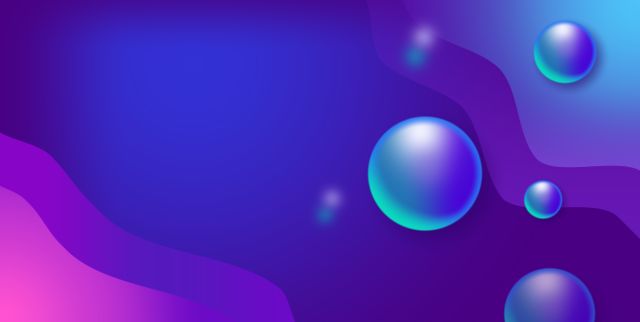
This background is drawn by a Shadertoy shader. Its source:

```glsl
// Glossy spheres and soft blurred orbs over violet wave layers on a blue glow.

#define DEEP_PURPLE vec3(0.285, 0.0, 0.51)
#define GLOW_BLUE vec3(0.20, 0.19, 0.83)
#define HOT_PINK vec3(1.0, 0.32, 0.82)
#define MAGENTA vec3(0.75, 0.20, 0.82)
#define VIOLET vec3(0.42, 0.04, 0.78)
#define SKY_CYAN vec3(0.30, 0.76, 0.97)
#define ORB_TEAL vec3(0.03, 0.90, 0.76)
#define ORB_BLUE vec3(0.15, 0.47, 0.96)
#define SHADOW_STRENGTH 0.6

// Spheres: centre, radius, opacity
const vec4 SPHERES[4] = vec4[4](
    vec4(1.755, 0.839, 0.097, 1.0), vec4(1.320, 0.461, 0.177, 1.0),
    vec4(1.687, 0.380, 0.059, 1.0), vec4(1.707, 0.026, 0.141, 0.65));

// Blurred orbs: centre, blur radius, opacity
const vec4 BLURS[2] = vec4[2](
    vec4(1.304, 0.857, 0.050, 0.75), vec4(1.021, 0.360, 0.042, 0.60));

// Diagonal wave built from four successive smooth rises
float wave(float along, float start, vec4 rise, vec4 from, vec4 to) {
    return start + dot(rise, smoothstep(from, to, vec4(along)));
}

float cover(float d) {
    float w = 1.2 / iResolution.y;
    return smoothstep(-w, w, d);
}

vec3 background(vec2 p) {
    float glow = 1.0 - smoothstep(0.0, 1.25, distance(p, vec2(0.6, 0.8)));
    glow *= smoothstep(-0.05, 0.4, p.x) * smoothstep(-0.1, 0.17, 1.0 - p.y);
    return mix(DEEP_PURPLE, GLOW_BLUE, glow);
}

vec3 rightWaves(vec3 col, vec2 p, float along, float across) {
    float outer = wave(along, 1.150, vec4(-0.155, 0.1085, -0.160, 0.302),
        vec4(1.085, 1.370, 1.757, 2.170), vec4(1.382, 1.783, 2.196, 2.597));
    float inner = wave(along, 1.279, vec4(-0.057, 0.116, -0.165, 0.289),
        vec4(1.137, 1.357, 1.757, 2.158), vec4(1.357, 1.770, 2.170, 2.545));
    vec3 band = mix(col, vec3(0.44, 0.12, 0.77), mix(0.75, 0.22, smoothstep(0.3, 0.95, p.y)));

    float corner = distance(p, vec2(1.985, 1.0));
    vec3 sheet = mix(SKY_CYAN, vec3(0.30, 0.42, 0.80), smoothstep(0.0, 0.5, corner));
    sheet = mix(sheet, vec3(0.33, 0.06, 0.66), smoothstep(0.25, 0.78, corner));
    sheet = mix(vec3(0.50, 0.28, 0.84), sheet, smoothstep(0.35, 0.75, p.y));

    col = mix(col, band, cover(across - outer));
    return mix(col, sheet, cover(across - inner));
}

vec3 leftWaves(vec3 col, vec2 p, float along, float across) {
    float outer = wave(along, -0.419, vec4(0.093, -0.021, 0.323, -0.078),
        vec4(0.362, 0.646, 0.982, 1.757), vec4(0.646, 0.904, 1.809, 1.990));
    float inner = wave(along, -0.589, vec4(0.047, -0.028, 0.305, -0.050),
        vec4(0.517, 0.724, 0.982, 1.731), vec4(0.698, 0.943, 1.783, 1.912));
    vec3 band = mix(vec3(0.53, 0.02, 0.78), vec3(0.33, 0.10, 0.74), smoothstep(0.1, 0.5, p.x));
    band = mix(band, VIOLET, smoothstep(0.5, 0.92, p.x));

    float reach = length(p);
    vec3 sheet = mix(HOT_PINK, MAGENTA, smoothstep(0.0, 0.38, reach));
    sheet = mix(sheet, VIOLET, smoothstep(0.3, 0.65, reach));

    col = mix(col, band, cover(outer - across));
    return mix(col, sheet, cover(inner - across));
}

// Glass shading; n is the position inside a unit disc
vec3 sphereColor(vec2 n) {
    vec3 col = mix(vec3(0.12, 0.45, 0.70), vec3(0.28, 0.02, 0.84),
        smoothstep(-0.45, 0.6, n.x + 0.1 * n.y));
    vec2 h = (n - vec2(-0.08, 0.72)) / vec2(0.58, 0.62);
    col = mix(col, vec3(0.95, 0.95, 1.0), exp(-1.3 * dot(h, h)));
    vec2 c = n - vec2(0.05, 0.1);
    col = mix(col, vec3(0.60, 0.46, 0.87), 0.45 * exp(-7.0 * dot(c, c)));

    // Coloured rim, teal toward the lower left
    float teal = smoothstep(0.1, 0.9, dot(n, vec2(-0.6, -0.8)));
    float rim = smoothstep(mix(0.82, 0.5, teal), 1.0, length(n));
    return mix(col, mix(ORB_BLUE, ORB_TEAL, teal), rim * 0.9);
}

void mainImage(out vec4 fragColor, in vec2 fragCoord) {
    vec2 p = fragCoord / iResolution.y;
    float along = p.x + 1.0 - p.y;
    float across = p.x - 1.0 + p.y;

    vec3 col = background(p);
    col = rightWaves(col, p, along, across);
    col = leftWaves(col, p, along, across);

    // Blurred orbs: a teal lobe below a pale lobe
    for (int i = 0; i < 2; i++) {
        vec4 b = BLURS[i];
        vec2 q = (p - b.xy) / b.z;
        vec2 low = q - vec2(-0.28, -0.65);
        vec2 high = q - vec2(0.25, 0.55);
        col = mix(col, vec3(0.10, 0.52, 0.72), b.w * exp(-1.9 * dot(low, low)));
        col = mix(col, vec3(0.66, 0.61, 0.91), b.w * exp(-1.9 * dot(high, high)));
    }

    // Spheres with soft shadows to the lower right
    for (int i = 0; i < 4; i++) {
        vec4 s = SPHERES[i];
        vec2 n = (p - s.xy) / s.z;
        float shade = 1.0 - smoothstep(0.65, 1.3, length(n - vec2(0.16, -0.16)));
        col = mix(col, vec3(0.17, 0.0, 0.40), SHADOW_STRENGTH * shade * s.w);
        col = mix(col, sphereColor(n), s.w * cover((1.0 - length(n)) * s.z));
    }
    fragColor = vec4(col, 1.0);
}
```
